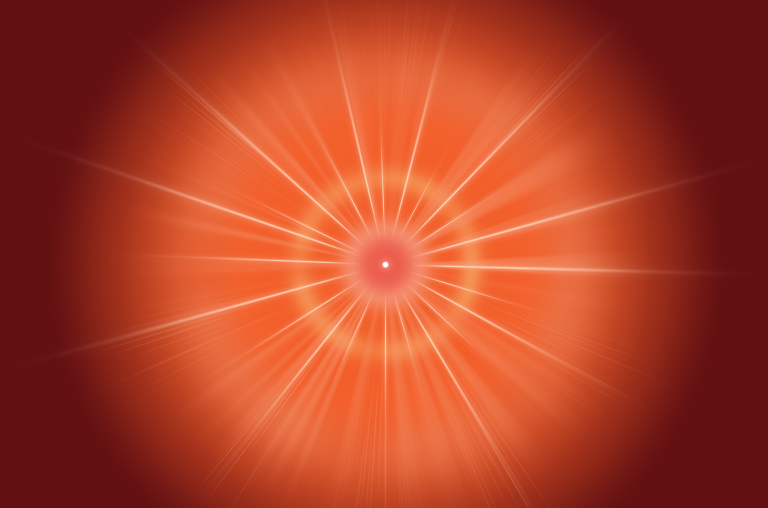
Reproduce this background procedurally as a Shadertoy shader.

```glsl
// A radiant starburst: an orange glow fading into deep maroon, crossed by soft
// halo rings, angular streaks, fans of hairlines and long pale rays.
// Everything is polar around one centre; lengths are in canvas heights.

const float TAU = 6.28319;
const vec2 CENTRE = vec2(0.003, -0.021);

const vec3 MAROON = vec3(0.385, 0.062, 0.070);
const vec3 RUST   = vec3(0.660, 0.205, 0.110);
const vec3 EMBER  = vec3(0.850, 0.325, 0.160);
const vec3 ORANGE = vec3(0.950, 0.370, 0.165);
const vec3 ROSE   = vec3(0.925, 0.360, 0.300);
const vec3 PEACH  = vec3(0.960, 0.590, 0.440);
const vec3 BLUSH  = vec3(0.965, 0.640, 0.530);
const vec3 GOLD   = vec3(0.965, 0.660, 0.400);
const vec3 PALE   = vec3(1.000, 0.860, 0.770);

const float GOLD_RING = 0.170;
const float OUTER_RING = 0.365;
const float INNER_RING = 0.068;
const float CORE_RADIUS = 0.0055;
const float STREAK_STRENGTH = 0.50;
const float HAIR_STRENGTH = 0.42;

// Main rays: direction in degrees, reach in canvas heights.
const int RAY_COUNT = 23;
const vec2 RAYS[RAY_COUNT] = vec2[RAY_COUNT](
    vec2(-1.5, 0.78), vec2(15.5, 0.80), vec2(33.0, 0.34), vec2(46.0, 0.72),
    vec2(62.0, 0.30), vec2(75.7, 0.62), vec2(92.0, 0.40), vec2(102.9, 0.62),
    vec2(117.5, 0.38), vec2(138.0, 0.74), vec2(154.0, 0.42), vec2(161.0, 0.80),
    vec2(177.8, 0.57), vec2(195.4, 0.80), vec2(212.4, 0.48), vec2(231.4, 0.62),
    vec2(246.0, 0.34), vec2(270.0, 0.46), vec2(286.0, 0.30), vec2(300.9, 0.64),
    vec2(317.0, 0.36), vec2(331.0, 0.60), vec2(343.0, 0.40));

// Directions, in degrees, where hairlines gather.
const int FAN_COUNT = 8;
const float FANS[FAN_COUNT] = float[FAN_COUNT](
    45.0, 82.0, 141.0, 200.0, 232.0, 267.0, 298.0, 334.0);

float hash(float n) {
    return fract(sin(n * 127.1 + 3.7) * 43758.5);
}

// Smooth noise around the circle; turn runs from 0 to 1.
float angularNoise(float turn, float cells, float seed) {
    float x = turn * cells;
    float i = floor(x);
    float a = hash(mod(i, cells) + seed);
    float b = hash(mod(i + 1.0, cells) + seed);
    return mix(a, b, smoothstep(0.0, 1.0, x - i));
}

float ring(float r, float radius, float width) {
    float d = (r - radius) / width;
    return exp(-d * d);
}

// Bell-shaped line that dims rather than vanishing below one pixel.
float softLine(float d, float width, float pixel) {
    float w = max(width, 0.6 * pixel);
    return exp(-d * d / (w * w)) * width / w;
}

vec3 backdrop(float r) {
    vec3 c = mix(ORANGE, EMBER, smoothstep(0.27, 0.44, r));
    c = mix(c, RUST, smoothstep(0.39, 0.54, r));
    return mix(c, MAROON, smoothstep(0.485, 0.685, r));
}

float fanDensity(float turn) {
    float density = 0.12;
    for (int i = 0; i < FAN_COUNT; i++) {
        float away = (fract(turn - FANS[i] / 360.0 + 0.5) - 0.5) * 360.0;
        density += exp(-away * away / 45.0);
    }
    return min(density, 1.0);
}

// One thin line per angular cell, with a random offset, start and end.
float hairs(float turn, float r, float cells, float seed, float pixel) {
    float id = floor(turn * cells);
    float offset = mix(0.25, 0.75, hash(id + seed));
    float d = (fract(turn * cells) - offset) * TAU / cells * r;
    float start = mix(0.16, 0.34, hash(id + seed + 41.0));
    float end = mix(0.40, 0.64, hash(id + seed + 83.0));
    float span = smoothstep(start, start + 0.1, r) * (1.0 - smoothstep(end - 0.16, end, r));
    return softLine(d, 0.0009, pixel) * span * hash(id + seed + 127.0);
}

// Sharp spine with a faint sheath; a bright stretch, then a dim tail.
float mainRays(vec2 p, float r, float pixel) {
    float light = 0.0;
    for (int i = 0; i < RAY_COUNT; i++) {
        float angle = radians(RAYS[i].x);
        float reach = RAYS[i].y;
        vec2 dir = vec2(cos(angle), sin(angle));
        float d = dir.x * p.y - dir.y * p.x;
        float breadth = smoothstep(0.25, 0.75, reach);
        float width = 0.0010 + r * mix(0.0010, 0.0055, breadth);
        float bright = 1.0 - smoothstep(0.28 * reach, 0.72 * reach, r);
        float tail = 1.0 - smoothstep(0.50 * reach, reach, r);
        float fade = smoothstep(0.04, 0.13, r) * (0.70 * bright + 0.16 * tail);
        float shape = 0.80 * softLine(d, width, pixel) + 0.20 * softLine(d, 4.0 * width, pixel);
        light += shape * fade * step(0.0, dot(p, dir));
    }
    return min(light, 0.9);
}

void mainImage(out vec4 fragColor, in vec2 fragCoord) {
    float pixel = 1.0 / iResolution.y;
    vec2 p = (fragCoord - 0.5 * iResolution.xy) * pixel - CENTRE;
    float r = length(p);
    float turn = fract(atan(p.y, p.x + 1e-6) / TAU + 1.0);
    vec3 color = backdrop(r);

    // Halo rings, uneven around the circle
    float patchy = angularNoise(turn, 18.0, 9.0);
    color = mix(color, PEACH, 0.26 * ring(r, OUTER_RING, 0.060) * (0.3 + patchy));
    color = mix(color, GOLD, 0.58 * ring(r, GOLD_RING, 0.024) * (0.5 + 0.7 * patchy));

    // Broad streaks and fans of hairlines
    float streak = 0.6 * angularNoise(turn, 60.0, 21.0) + 0.4 * angularNoise(turn, 150.0, 300.0);
    float band = smoothstep(0.04, 0.12, r) * (1.0 - smoothstep(0.22, 0.54, r));
    color = mix(color, PEACH, STREAK_STRENGTH * smoothstep(0.38, 0.88, streak) * band);
    float hair = hairs(turn, r, 190.0, 5.0, pixel) + hairs(turn, r, 310.0, 500.0, pixel);
    color = mix(color, PEACH, min(HAIR_STRENGTH * hair * fanDensity(turn), 0.6));

    // Rosy heart, blushing halo, long rays and white core
    color = mix(color, ROSE, 1.0 - smoothstep(0.03, 0.095, r));
    color = mix(color, BLUSH, 0.60 * ring(r, INNER_RING, 0.026));
    color = mix(color, PALE, mainRays(p, r, pixel));
    color = mix(color, PALE, 0.35 * exp(-r * r / 0.00012));
    color = mix(color, vec3(1.0), 1.0 - smoothstep(CORE_RADIUS - pixel, CORE_RADIUS + pixel, r));
    fragColor = vec4(color, 1.0);
}
```
